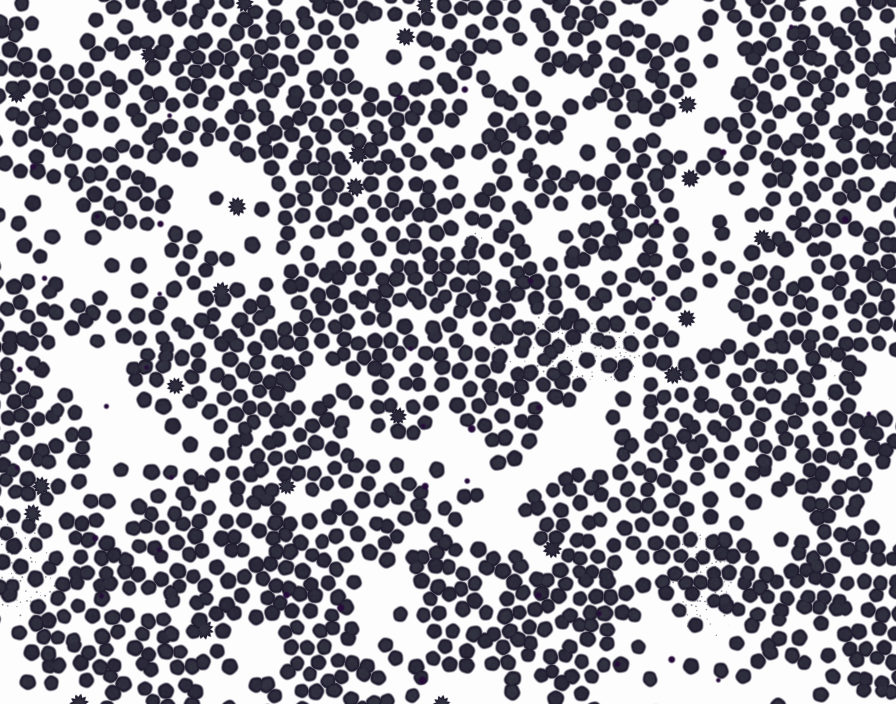
Reproduce this pattern procedurally as a WebGL 2 fragment shader.

```glsl
#version 300 es
precision highp float;
// A thin smear of dark round cells on a white ground, with bare patches,
// fine dust and a few purple platelets. Cells sit on a jittered, warped
// hexagonal lattice whose occupancy is thinned by smooth noise.

uniform vec2 u_resolution;
out vec4 fragColor;

const vec3 GROUND = vec3(0.992, 0.992, 0.994);
const vec3 CELL_RIM = vec3(0.125, 0.108, 0.185);
const vec3 CELL_CORE = vec3(0.185, 0.185, 0.245);
const vec3 PLATELET = vec3(0.150, 0.045, 0.230);
const vec3 DUST = vec3(0.45, 0.44, 0.48);

// Lengths are fractions of the canvas height.
const float SPACING = 0.0262;       // lattice step
const float CELL_RADIUS = 0.0110;
const float SIZE_SPREAD = 0.16;     // relative range of radii
const float JITTER = 0.62;          // in lattice steps
const float WARP = 1.0;             // in lattice steps
const float WARP_SCALE = 9.0;
const float GAP_SCALE = 11.0;       // frequency of bare patches
const float KEEP_DENSE = 0.94;      // occupancy in crowded areas
const float KEEP_SPARSE = 0.22;     // occupancy in bare patches
const float SPIKY_SHARE = 0.012;
const float EDGE = 0.0020;          // half width of the soft edge
const float PLATELET_GRID = 0.09;
const float PLATELET_SHARE = 0.26;
const float DUST_GRID = 0.0068;

// Integer hash: three values in 0..1 per lattice point and layer.
vec3 hash(ivec2 id, int layer) {
    uvec3 v = uvec3(ivec3(id, layer)) * 1664525u + 1013904223u;
    v.x += v.y * v.z; v.y += v.z * v.x; v.z += v.x * v.y;
    v ^= v >> 16u;
    v.x += v.y * v.z; v.y += v.z * v.x; v.z += v.x * v.y;
    return vec3(v >> 8u) / 16777216.0;
}

// Smooth value noise with three independent channels.
vec3 noise(vec2 p, int layer) {
    ivec2 i = ivec2(floor(p));
    vec2 f = fract(p);
    f = f * f * (3.0 - 2.0 * f);
    vec3 low = mix(hash(i, layer), hash(i + ivec2(1, 0), layer), f.x);
    vec3 high = mix(hash(i + ivec2(0, 1), layer), hash(i + ivec2(1, 1), layer), f.x);
    return mix(low, high, f.y);
}

float cover(float dist, float edge) {
    return 1.0 - smoothstep(-edge, edge, dist);
}

// Signed distance to a slightly oval, uneven or spiky disc.
float cellDistance(vec2 q, float radius, vec3 shape) {
    float angle = atan(q.y, q.x);
    float phase = 6.2832 * shape.x;
    float outline = 1.0 + 0.06 * shape.y * cos(2.0 * angle + phase)
                  + 0.025 * cos(5.0 * angle + 3.0 * phase);
    if (shape.z < SPIKY_SHARE) outline += 0.15 * cos(11.0 * angle + phase);
    return length(q) - radius * outline;
}

// Nearest cell: x = signed distance, y = relative depth, z = core strength.
vec3 nearestCell(vec2 p) {
    vec3 nearest = vec3(1.0, 1.0, 0.0);
    vec2 stepSize = SPACING * vec2(1.0, 0.866);
    int baseRow = int(floor(p.y / stepSize.y));
    for (int j = -2; j <= 2; j++) {
        int row = baseRow + j;
        float shift = 0.5 * float(row & 1);
        int baseColumn = int(floor(p.x / stepSize.x - shift));
        for (int i = -2; i <= 2; i++) {
            ivec2 id = ivec2(baseColumn + i, row);
            vec3 place = hash(id, 1);
            vec2 centre = (vec2(id) + vec2(0.5 + shift, 0.5)) * stepSize;
            float gap = smoothstep(0.55, 0.75, noise(centre * GAP_SCALE, 2).x);
            if (place.z > mix(KEEP_DENSE, KEEP_SPARSE, gap)) continue;
            centre += SPACING * JITTER * (place.xy - 0.5);
            centre += SPACING * WARP * (noise(centre * WARP_SCALE, 3).xy - 0.5);
            vec2 q = p - centre;
            if (dot(q, q) > 4.0 * CELL_RADIUS * CELL_RADIUS) continue;
            vec3 shape = hash(id, 4);
            float radius = CELL_RADIUS * (1.0 + SIZE_SPREAD * (hash(id, 5).x - 0.5));
            float dist = cellDistance(q, radius, shape);
            if (dist < nearest.x) nearest = vec3(dist, dist / radius + 1.0, shape.y);
        }
    }
    return nearest;
}

// Small round marks, at most one per grid square.
float marks(vec2 p, float grid, float share, float radius, float edge, int layer) {
    ivec2 id = ivec2(floor(p / grid));
    vec3 h = hash(id, layer);
    vec2 q = p - (vec2(id) + 0.25 + 0.5 * h.xy) * grid;
    float size = radius * mix(0.6, 1.2, hash(id, layer + 1).x);
    return h.z < share ? cover(length(q) - size, edge) : 0.0;
}

void main() {
    vec2 p = gl_FragCoord.xy / u_resolution.y;
    float edge = max(EDGE, 0.6 / u_resolution.y);

    // Ground with patches of dust.
    float dustShare = 0.5 * smoothstep(0.78, 0.92, noise(p * 6.0, 6).x);
    float dust = marks(p, DUST_GRID, dustShare, 0.0011, 0.5 * edge, 7);
    vec3 color = mix(GROUND, DUST, 0.8 * dust);

    // Cells: dark rim, faintly paler core.
    vec3 cell = nearestCell(p);
    float core = 1.0 - smoothstep(0.50, 0.85, cell.y);
    vec3 stain = mix(CELL_RIM, CELL_CORE, core * mix(0.65, 1.15, cell.z));
    stain += 0.02 * (noise(p * 280.0, 9).x - 0.5);
    color = mix(color, stain, cover(cell.x, edge));

    // Platelets lie on top.
    float platelet = marks(p, PLATELET_GRID, PLATELET_SHARE, 0.0045, edge, 10);
    fragColor = vec4(mix(color, PLATELET, platelet), 1.0);
}
```
